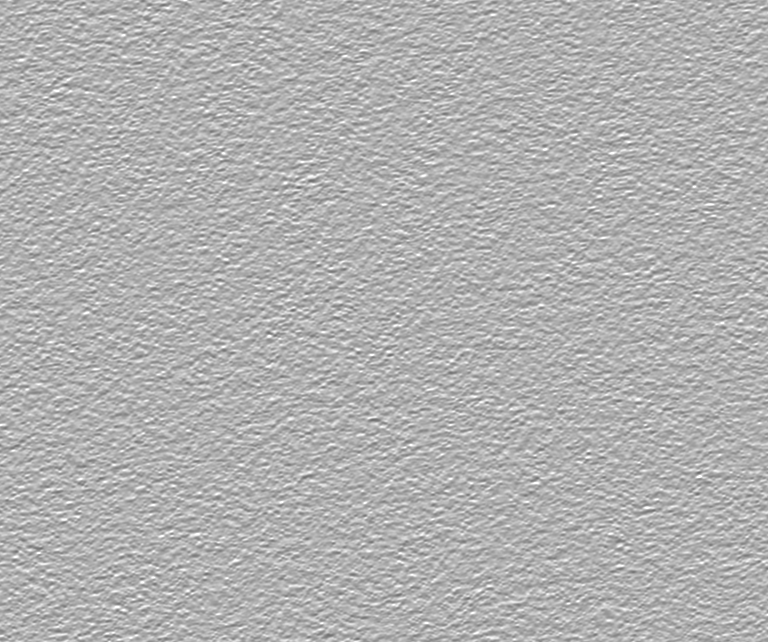
Give the GLSL for this texture, as a WebGL 1 fragment shader.

```glsl
precision highp float;
// Fine grey embossed plaster with short, slightly rising horizontal grains.

#define GRAIN_CELLS vec2(132.0, 196.0) // grain cells per canvas height
#define LIGHT_STEP vec2(-0.0004, 0.0033) // emboss offset towards the light
#define TILT 0.07          // mean rise of the grains to the right
#define TILT_SPREAD 0.12   // difference in rise between layers
#define WARP 0.004         // bending of the grain rows
#define BASE_GREY 0.688
#define CONTRAST 0.265
#define HIGHLIGHT 0.05     // extra lift of the brightest ridges
#define PATCHINESS 0.25    // slow variation of relief strength

uniform vec2 u_resolution;

float hash(vec2 cell) {
  return fract(sin(dot(cell, vec2(127.1, 311.7))) * 43758.5453);
}

float valueNoise(vec2 p) {
  vec2 cell = floor(p);
  vec2 f = fract(p);
  vec2 w = f * f * (3.0 - 2.0 * f);
  float low = mix(hash(cell), hash(cell + vec2(1.0, 0.0)), w.x);
  float high = mix(hash(cell + vec2(0.0, 1.0)), hash(cell + vec2(1.0, 1.0)), w.x);
  return mix(low, high, w.y);
}

// Height of the rough surface: stretched layers, each sheared differently
float surfaceHeight(vec2 p) {
  float height = 0.0;
  float scale = 0.8;
  float weight = 1.0;
  float side = 1.0;
  for (int i = 0; i < 3; i++) {
    vec2 sheared = vec2(p.x + 0.25 * side * p.y, p.y - (TILT + side * TILT_SPREAD) * p.x);
    height += weight * valueNoise(sheared * GRAIN_CELLS * scale + 37.3 * float(i));
    scale *= 1.38;
    weight *= 0.75;
    side = -side;
  }
  return height;
}

void main() {
  vec2 p = gl_FragCoord.xy / u_resolution.y;

  // Bend the rows so that grain directions wander
  vec2 bent = p;
  bent.y += WARP * (valueNoise(p * 17.0) + 0.5 * valueNoise(p * 41.0 + 9.0));

  // Emboss: height difference along the light direction
  float relief = surfaceHeight(bent - 0.5 * LIGHT_STEP) - surfaceHeight(bent + 0.5 * LIGHT_STEP);
  relief *= 1.0 + PATCHINESS * (valueNoise(p * 24.0 + 5.0) - 0.5);

  float grey = BASE_GREY + CONTRAST * relief + HIGHLIGHT * relief * relief;
  gl_FragColor = vec4(vec3(clamp(grey, 0.0, 1.0)), 1.0);
}
```
